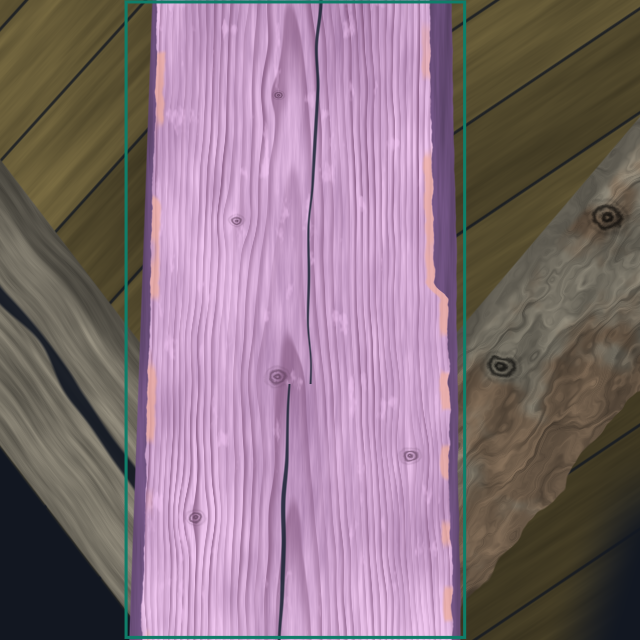
A Shadertoy shader for this texture:

```glsl
// A pink-lit timber post in a thin teal frame, before olive planks and two braces.
// Growth rings are contours of a hyperbolic field bent around knots; the beams
// behind are half-plane bands with stretched noise grain.
const vec3 LILAC = vec3(0.89, 0.73, 0.89);
const vec3 MAUVE = vec3(0.67, 0.51, 0.68);
const vec3 RING = vec3(0.50, 0.33, 0.48);
const vec3 SIDE = vec3(0.42, 0.31, 0.48);
const vec3 CHIP = vec3(0.93, 0.68, 0.62);
const vec3 OLIVE = vec3(0.35, 0.31, 0.19);
const vec3 GREY = vec3(0.47, 0.45, 0.40);
const vec3 BROWN = vec3(0.43, 0.36, 0.29);
const vec3 NAVY = vec3(0.07, 0.09, 0.13);
const vec3 TEAL = vec3(0.06, 0.49, 0.41);
const float RING_DENSITY = 70.0;
const float RING_AXIS = 0.452;
const float FRAME_WIDTH = 0.0024;
const vec2 FRAME_CENTRE = vec2(0.4615, 0.5005);
const vec2 FRAME_HALF = vec2(0.2645, 0.4965);
// Knots: centre and radius; the last two lie on the right brace
const vec3 KNOTS[7] = vec3[7](
    vec3(0.434, 0.411, 0.021), vec3(0.640, 0.288, 0.018), vec3(0.306, 0.192, 0.017),
    vec3(0.435, 0.851, 0.010), vec3(0.370, 0.655, 0.013),
    vec3(0.950, 0.660, 0.036), vec3(0.783, 0.428, 0.032));

float hash(vec2 p) { return fract(sin(dot(p, vec2(127.1, 311.7))) * 43758.5453); }

float noise(vec2 p) {
    vec2 i = floor(p), f = fract(p);
    f = f * f * (3.0 - 2.0 * f);
    return mix(mix(hash(i), hash(i + vec2(1, 0)), f.x),
               mix(hash(i + vec2(0, 1)), hash(i + vec2(1, 1)), f.x), f.y);
}

float fbm(vec2 p) {
    float sum = 0.0, amp = 0.5;
    for (int i = 0; i < 4; i++, amp *= 0.5, p = p * 2.03 + 17.3) sum += amp * noise(p);
    return sum;
}

// Soft line of half-width w around d = 0
float line(float d, float w, float aa) { return 1.0 - smoothstep(w - aa, w + aa, abs(d)); }

float knotShade(vec2 p, vec3 knot) {
    float r = length((p - knot.xy) * vec2(1.0, 1.25)) / knot.z + 0.5 * fbm(p * 70.0) - 0.25;
    return (1.0 - smoothstep(0.3, 1.15, r)) * (0.6 + 0.4 * sin(r * 15.0));
}

// Diagonal boards with dark seams
vec3 planks(vec2 p, float aa) {
    bool left = p.x < 0.5;
    vec2 n = left ? vec2(-0.742, 0.670) : vec2(-0.557, 0.830);
    float pitch = left ? 0.138 : 0.135;
    float across = dot(p, n) - (left ? 0.225 : 0.127);
    float seam = (fract(across / pitch + 0.5) - 0.5) * pitch;
    vec3 col = OLIVE * (0.82 + 0.25 * hash(vec2(floor(across / pitch), 3.0)));
    col *= 0.8 + 0.4 * fbm(vec2(across * 90.0, dot(p, vec2(n.y, -n.x)) * 6.0));
    col *= left ? 1.2 - 1.6 * max(p.x - 0.08, 0.0) : 0.8 + 0.25 * p.y;
    return mix(col, NAVY, 0.8 * line(seam, 0.0022, aa));
}

vec3 leftBrace(vec2 p, float d, float aa) {
    float along = dot(p, vec2(0.607, -0.795));
    float grain = fbm(vec2(d * 110.0 + 2.0 * noise(p * 9.0), along * 7.0));
    vec3 col = GREY * (0.62 + 0.75 * grain) * (0.85 + 0.3 * fbm(p * 9.0));
    col *= 1.0 - 0.3 * smoothstep(0.40, 0.43, d);
    float gap = d - 0.316 - 0.025 * noise(vec2(along * 9.0, 2.0));
    return mix(col, NAVY, 0.92 * line(gap, 0.004 + 0.011 * noise(vec2(along * 12.0, 5.0)), 2.0 * aa));
}

vec3 rightBrace(vec2 p, float d) {
    float along = dot(p, vec2(0.647, 0.762));
    float swirl = fbm(vec2(d * 17.0, along * 9.0));
    float grain = fbm(vec2(d * 80.0 + swirl * 14.0, along * 9.0 + swirl * 5.0));
    vec3 col = mix(BROWN, GREY, smoothstep(0.4, 0.65, fbm(p * 11.0)));
    col *= (0.55 + 0.85 * grain) * (0.75 + 0.5 * swirl);
    col = mix(col, GREY * (0.6 + 0.4 * grain), smoothstep(-0.268, -0.255, d));
    for (int i = 5; i < 7; i++) col *= 1.0 - 0.75 * knotShade(p, KNOTS[i]);
    return col;
}

// Lit face: rings, fibres, knots and the long split
vec3 postFace(vec2 p, float aa) {
    float x = p.x, knots = 0.0;
    for (int i = 0; i < 5; i++) {
        vec2 d = (p - KNOTS[i].xy) * vec2(1.0, 0.6) / KNOTS[i].z;
        x -= 0.7 * d.x * KNOTS[i].z * exp(-0.35 * dot(d, d));
        knots = max(knots, knotShade(p, KNOTS[i]));
    }
    x += 0.022 * noise(p * vec2(6, 4)) + 0.006 * noise(p * vec2(26, 15)) - 0.014;
    float dx = x - RING_AXIS;
    float ring = RING_DENSITY * (sqrt(dx * dx + 0.0009) + 0.055 * p.y) + 90.0 * dx * dx;
    float late = smoothstep(0.3, 0.88, fract(ring)) * (1.0 - smoothstep(0.88, 1.0, fract(ring)));
    late *= mix(0.35, 0.85, hash(vec2(floor(ring), 8.0))) * (0.55 + 0.8 * noise(p * vec2(14, 7)));
    float shade = 0.32 * smoothstep(0.4, 1.0, p.y) + 1.5 * fbm(p * vec2(9, 5)) - 1.0;
    shade += 0.25 * exp(-70.0 * dx * dx) + 0.9 * fbm(p * vec2(230, 14));
    vec3 col = mix(LILAC, MAUVE, clamp(shade, -0.2, 1.0));
    col = mix(col, RING, 0.75 * late);
    col = mix(col, RING * 0.75, 0.75 * knots);
    col = mix(col, LILAC * 1.08, 0.5 * smoothstep(0.64, 0.8, fbm(p * vec2(60, 22))));
    float splitX = p.y < 0.4 ? 0.438 + 0.03 * p.y : 0.483 + 0.016 * smoothstep(0.6, 1.0, p.y);
    splitX += 0.007 * noise(vec2(p.y * 14.0, 1.0)) - 0.0035;
    return mix(col, NAVY * 1.6, 0.88 * line(p.x - splitX, 0.0012 + 0.0026 * noise(vec2(p.y * 9.0, 4.0)), aa));
}

void mainImage(out vec4 fragColor, in vec2 fragCoord) {
    vec2 p = fragCoord / iResolution.xy;
    float aa = 1.0 / iResolution.y;
    // Planks, dark lower corners and braces
    float dl = dot(p, vec2(0.795, 0.607)), dr = dot(p, vec2(-0.762, 0.647));
    vec3 col = planks(p, aa);
    col = mix(col, NAVY, smoothstep(0.84, 0.97, p.x - 0.3 * p.y) * (1.0 - smoothstep(0.15, 0.32, p.y)));
    if (p.x < 0.5) {
        col = mix(NAVY, col, smoothstep(0.18, 0.19, dl));
        col = mix(col, leftBrace(p, dl, aa), line(dl - 0.3205, 0.1355, aa));
    } else {
        float ragged = smoothstep(-aa, aa, dr + 0.495 + 0.05 * fbm(p * 10.0));
        col = mix(col, rightBrace(p, dr), ragged * smoothstep(-aa, aa, -0.233 - dr));
    }
    // Post with shaded sides and chipped edges
    float fromLeft = p.x - 0.202 - 0.036 * p.y;
    float fromRight = 0.720 - 0.013 * p.y - p.x + 0.006 * fbm(vec2(p.y * 16.0, 6.0)) - 0.003;
    float rim = min(fromLeft - mix(0.019, 0.008, p.y), fromRight - mix(0.013, 0.035, smoothstep(0.53, 0.56, p.y)));
    rim += 0.008 * fbm(p * vec2(20, 35)) - 0.004;
    float chips = line(rim - 0.006, 0.007, 0.003) * smoothstep(0.45, 0.65, noise(p * vec2(30, 18)));
    vec3 post = mix(postFace(p, aa), CHIP, 0.75 * chips);
    post = mix(SIDE * (0.75 + 0.5 * fbm(p * vec2(120, 6))), post, smoothstep(-aa, aa, rim));
    col = mix(col, post, smoothstep(-aa, aa, min(fromLeft, fromRight)));
    // Frame
    vec2 box = abs(p - FRAME_CENTRE) - FRAME_HALF;
    col = mix(col, TEAL, line(max(box.x, box.y), FRAME_WIDTH, 0.7 * aa));
    fragColor = vec4(clamp(col, 0.0, 1.0), 1.0);
}
```
